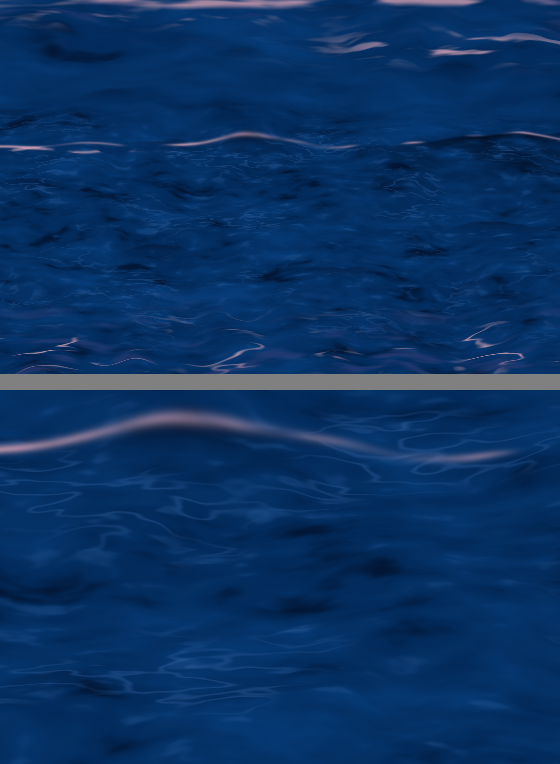
Top: the whole. Bottom: its middle third, enlarged.
Give the GLSL for this texture, as a WebGL 2 fragment shader.

```glsl
#version 300 es
precision highp float;
// Dusk sea seen low over the water: blue swell built from stretched, warped
// gradient noise, with dark wavelet backs, one long crest, fine ripples in
// the zone of focus and rosy glints of sky far off and close by.

#define DEEP vec3(0.008, 0.160, 0.345)
#define MID vec3(0.020, 0.215, 0.438)
#define TROUGH vec3(0.008, 0.070, 0.180)
#define SHEEN vec3(0.130, 0.310, 0.540)
#define VIOLET vec3(0.190, 0.240, 0.460)
#define ROSE vec3(0.760, 0.590, 0.670)
#define CONTRAST 1.35
#define WARP 0.035
#define WAVELETS 18
#define CREST_HEIGHT 0.608
#define CREST_WIDTH 0.0045

uniform vec2 u_resolution;
out vec4 fragColor;

vec2 hash2(vec2 p) {
    vec3 q = fract(p.xyx * vec3(0.1031, 0.1030, 0.0973));
    q += dot(q, q.yzx + 33.33);
    return fract((q.xx + q.yz) * q.zy);
}

float grad(vec2 cell, vec2 offset) {
    return dot(hash2(cell) * 2.0 - 1.0, offset);
}

float noise(vec2 p) {
    vec2 i = floor(p), f = fract(p);
    vec2 u = f * f * f * (f * (f * 6.0 - 15.0) + 10.0);
    vec2 e = vec2(1.0, 0.0);
    float low = mix(grad(i, f), grad(i + e, f - e), u.x);
    float high = mix(grad(i + e.yx, f - e.yx), grad(i + 1.0, f - 1.0), u.x);
    return 1.6 * mix(low, high, u.y);
}

float fbm(vec2 p) {
    float sum = 0.0, amp = 1.0;
    for (int i = 0; i < 3; i++) {
        sum += amp * noise(p);
        p = mat2(1.95, 0.25, -0.25, 1.95) * p + 17.3;
        amp *= 0.5;
    }
    return sum;
}

float bump(float x, float centre, float width) {
    x = (x - centre) / width;
    return exp(-x * x);
}

// Outline of the long crest
float crestLine(float x) {
    return CREST_HEIGHT + 0.035 * bump(x, 0.66, 0.12) + 0.036 * bump(x, 1.35, 0.2)
        + 0.012 * bump(x, 0.22, 0.08) + 0.006 * noise(vec2(x * 9.0, 3.5));
}

// Dark backs of small scattered waves: crisp on top, fading downward
float waveletShade(vec2 p, float aspect, float soft) {
    float shade = 0.0;
    for (int i = 0; i < WAVELETS; i++) {
        float k = float(i);
        vec2 r = hash2(vec2(k, 7.0));
        vec2 c = vec2(fract(k * 0.618 + 0.2 * r.x) * aspect, (k + r.y) / float(WAVELETS));
        float width = mix(0.05, 0.13, r.y);
        float arch = bump(p.x, c.x, width);
        float d = p.y - c.y - 0.022 * arch;
        shade += arch * arch * smoothstep(soft, -soft, d) * exp(min(d, 0.0) / 0.018) * mix(0.35, 0.8, r.x);
    }
    return min(shade, 1.0);
}

void main() {
    float aspect = u_resolution.x / u_resolution.y;
    vec2 p = gl_FragCoord.xy / u_resolution.y;
    float far = smoothstep(0.6, 0.75, p.y);
    float focus = (1.0 - far) * smoothstep(-0.15, 0.25, p.y);

    // Water surface at three scales
    vec2 w = p + vec2(0.0, WARP * fbm(p * vec2(3.0, 5.0)));
    float swell = fbm(w * vec2(2.2, 7.0));
    float chop = fbm(w * vec2(6.0, 25.0) + 4.0);
    float ripple = fbm(w * vec2(16.0, 56.0) + 9.0);
    float relief = 0.45 * swell + mix(0.5, 0.35, far) * chop + 0.35 * focus * ripple;
    vec3 col = mix(DEEP, MID, clamp(0.45 + CONTRAST * relief, 0.0, 1.3));
    col = mix(col, TROUGH, 0.8 * smoothstep(0.25, 0.65, -relief));

    // Wavelets and the shaded face below the crest
    vec2 rough = p + vec2(0.0, 0.012 * chop);
    col = mix(col, TROUGH, 0.85 * waveletShade(rough, aspect, mix(0.003, 0.012, far)));
    float d = p.y - crestLine(p.x);
    float face = bump(p.x, 1.36, 0.27) * exp(min(d, 0.0) / 0.075)
        + 0.75 * bump(p.x, 0.67, 0.1) * exp(min(d, 0.0) / 0.025);
    face *= smoothstep(0.003, -0.006, d) * clamp(0.95 - 0.7 * chop - 0.3 * ripple, 0.0, 1.15);
    col = mix(col, TROUGH * 0.85, clamp(face, 0.0, 1.0));

    // Fine blue filaments in focus, violet sheen near and far
    float patches = smoothstep(-0.05, 0.6, fbm(w * vec2(4.0, 11.0) + 5.0));
    float filament = smoothstep(0.14, 0.0, abs(fbm(w * vec2(9.0, 44.0) + 2.0)));
    col = mix(col, SHEEN, focus * (0.6 * filament * patches + 0.4 * smoothstep(0.35, 0.9, ripple)) * (1.0 - 0.8 * min(face, 1.0)));
    float edges = smoothstep(0.3, 0.05, p.y) + 0.8 * smoothstep(0.82, 1.0, p.y);
    col = mix(col, VIOLET, 0.6 * edges * smoothstep(0.1, 0.75, fbm(w * vec2(5.0, 32.0) + 21.0)));

    // Glints along the crest, with a looser second strand on the left
    float along = noise(vec2(p.x * 7.0, 8.5));
    float lit = smoothstep(-0.3, 0.25, along + 0.2 * chop) * (1.0 - 0.8 * bump(p.x, 0.85, 0.08));
    float thick = CREST_WIDTH * (0.75 + 0.8 * bump(p.x, 0.68, 0.12) + 0.5 * along);
    float glint = 0.85 * lit * bump(d, 0.0, thick);
    float strand = d + 0.02 + 0.025 * noise(vec2(p.x * 6.0, 31.5));
    glint += 0.7 * bump(strand, 0.0, 0.004) * smoothstep(0.5, 0.25, p.x) * smoothstep(-0.2, 0.3, chop + 0.5 * ripple);

    // Blurred glints far off
    float sky = smoothstep(0.978, 0.996, p.y + 0.012 * swell);
    glint += 0.85 * sky * smoothstep(-0.3, 0.35, fbm(p * vec2(4.0, 18.0) + 13.0));
    float band = bump(p.y, 0.875, 0.035) * bump(p.x, 1.23, 0.33)
        + 0.6 * bump(p.y, 0.955, 0.022) * bump(p.x, 0.4, 0.4);
    glint += 1.1 * band * smoothstep(0.08, 0.65, fbm(w * vec2(6.0, 40.0) + 3.0));

    // Thin wavering glints close by
    float thread = smoothstep(0.1, 0.0, abs(fbm(w * vec2(3.2, 19.0) + 27.0)));
    float broken = smoothstep(-0.15, 0.5, fbm(w * vec2(5.0, 16.0) + 40.0));
    glint += 0.95 * thread * broken * bump(p.y, 0.07, 0.065);

    col = mix(col, ROSE, clamp(glint, 0.0, 1.0));
    fragColor = vec4(col, 1.0);
}
```
